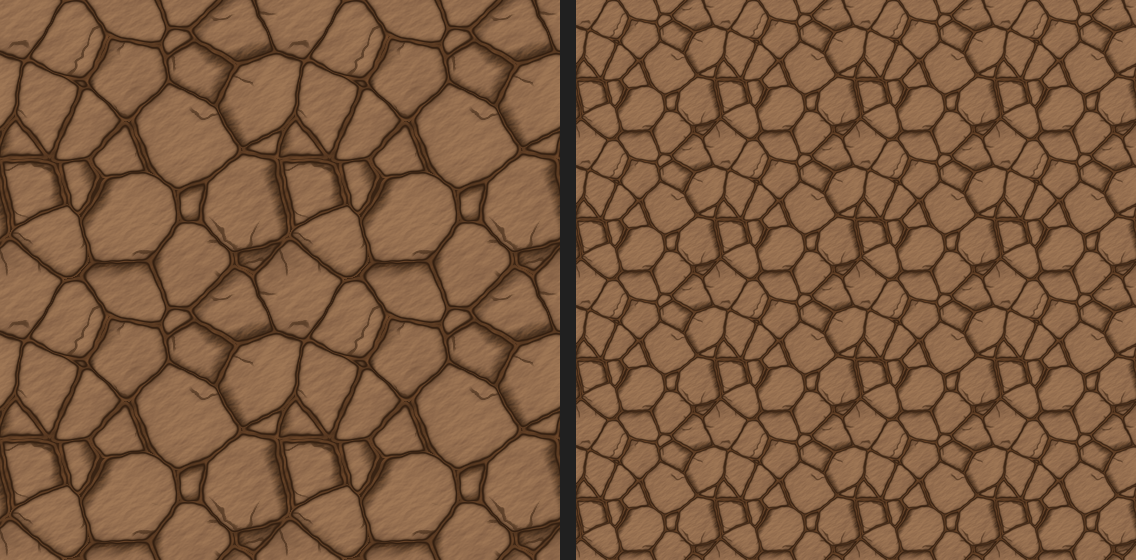
Left: one tile. Right: repeated 2 by 2.
Give the GLSL for this texture, as a WebGL 1 fragment shader.

```glsl
precision highp float;
uniform vec2 u_resolution;

const float REPEATS = 2.0;        // tiles across and down
const float GRID = 5.0;           // plate sites per tile side
const float SIZE_SPREAD = 0.85;   // difference between large and small plates
const float CRACK_MIN = 0.0065;   // half widths, in tiles
const float CRACK_EXTRA = 0.012;
const float CORNER = 190.0;       // higher gives sharper plate corners
const float BEVEL_WIDTH = 0.055;
const float HAIRLINE = 0.016;
const vec2 LIGHT_STEP = vec2(-0.003, 0.005);
const vec3 CLAY_LIGHT = vec3(0.61, 0.455, 0.325);
const vec3 CLAY_MID = vec3(0.54, 0.395, 0.285);
const vec3 CLAY_DARK = vec3(0.45, 0.325, 0.23);
const vec3 CRACK_FLOOR = vec3(0.37, 0.24, 0.14);
const vec3 SHADOW = vec3(0.27, 0.175, 0.10);
const vec3 DEEP = vec3(0.19, 0.115, 0.06);

vec2 wrap(vec2 cell, float period) {
  return floor(mod(cell + 0.5, period));
}

vec2 hash2(vec2 c) {
  vec2 k = vec2(dot(c, vec2(127.1, 311.7)), dot(c, vec2(269.5, 183.3)));
  return fract(sin(k + 3.7) * 43758.5);
}

float corner(vec2 cell, vec2 offset, float period) {
  float angle = 6.2832 * hash2(wrap(cell, period)).x;
  return dot(vec2(cos(angle), sin(angle)), offset);
}

// Gradient noise that wraps after a whole number of cells
float noise(vec2 p, float period) {
  vec2 i = floor(p), f = p - i;
  vec2 u = f * f * f * (f * (f * 6.0 - 15.0) + 10.0);
  vec2 e = vec2(1.0, 0.0);
  float low = mix(corner(i, f, period), corner(i + e, f - e, period), u.x);
  float high = mix(corner(i + e.yx, f - e.yx, period), corner(i + 1.0, f - 1.0, period), u.x);
  return mix(low, high, u.y);
}

float fbm(vec2 p, float period) {
  float sum = 0.0, amp = 0.5;
  for (int k = 0; k < 4; k++) {
    sum += amp * noise(p * period, period);
    period *= 2.0;
    amp *= 0.55;
  }
  return sum;
}

// Grain stretched along a diagonal; the integer shear keeps it periodic
float grain(vec2 p) {
  return fbm(vec2(p.x, 2.0 * p.y - p.x), 12.0);
}

// Site position in xy, weight hash in z
vec3 site(vec2 cell) {
  vec2 id = wrap(cell, GRID);
  return vec3(cell + 0.06 + 0.88 * hash2(id), hash2(id + 17.0).x);
}

float power(vec2 p, vec3 s) {
  vec2 d = s.xy - p;
  return dot(d, d) - SIZE_SPREAD * s.z;
}

// Weighted cells: x crack distance (negative inside), y bevel shade, z plate hash
vec3 plates(vec2 p, float wear) {
  vec2 base = floor(p);
  vec3 own = vec3(0.0);
  float best = 1e3;
  for (int y = -2; y <= 2; y++)
    for (int x = -2; x <= 2; x++) {
      vec3 s = site(base + vec2(x, y));
      float d = power(p, s);
      if (d < best) { best = d; own = s; }
    }
  float sum = 1e-6, bevel = 0.0;
  for (int y = -2; y <= 2; y++)
    for (int x = -2; x <= 2; x++) {
      vec3 s = site(base + vec2(x, y));
      float gap = distance(s.xy, own.xy);
      if (gap > 0.001) {
        float edge = (power(p, s) - best) / (2.0 * gap * GRID);
        float pairHash = fract((s.z + own.z) * 9.7);
        float sideHash = fract(s.z * 13.7 + own.z * 7.3);
        float halfWidth = CRACK_MIN + CRACK_EXTRA * pow(pairHash, 4.0);
        float d = edge - halfWidth * (1.0 + 0.5 * wear);
        sum += exp(-CORNER * d);
        float reach = BEVEL_WIDTH * (0.8 + 0.8 * wear);
        float slope = 1.0 - smoothstep(0.0, reach, d);
        bevel = max(bevel, slope * smoothstep(0.74, 0.9, sideHash));
      }
    }
  return vec3(-log(sum) / CORNER, bevel, own.z);
}

void main() {
  vec2 p = gl_FragCoord.xy / u_resolution * REPEATS;
  float soft = REPEATS / u_resolution.y;

  // Bent and chipped plate outlines
  vec2 bend = vec2(noise(p * 6.0, 6.0), noise(p * 6.0 + 2.5, 6.0));
  vec2 chip = vec2(noise(p * 28.0, 28.0), noise(p * 28.0 + 9.4, 28.0));
  float wear = noise(p * 9.0 + 4.3, 9.0);
  vec3 plate = plates((p + 0.02 * bend + 0.006 * chip) * GRID, wear);
  float d = plate.x;

  // Clay surface with blotches and embossed grain
  float rough = grain(p);
  float relief = rough - grain(p + LIGHT_STEP);
  float blotch = fbm(p + 0.37, 4.0);
  vec3 color = mix(CLAY_MID, CLAY_LIGHT, clamp(0.62 + 1.1 * blotch + 3.0 * relief, -0.5, 1.2));
  color = mix(color, CLAY_DARK, 0.55 * smoothstep(0.12, 0.45, -blotch));

  // Hairlines, shifted per plate so that they end at the cracks
  vec2 shift = vec2(plate.z, fract(plate.z * 5.3)) * 4.0;
  float path = noise((p + 0.022 * bend + 0.012 * chip) * 4.0 + shift, 4.0) + 0.05 * rough;
  float patchy = smoothstep(0.0, 0.12, noise(p * 5.0 + shift.yx, 5.0));
  float hairline = 1.0 - smoothstep(HAIRLINE * 0.5, HAIRLINE + 2.0 * soft, abs(path));
  float flank = smoothstep(-0.01, 0.01, path) * (1.0 - smoothstep(0.0, 0.10, path));
  color = mix(color, CLAY_DARK, 0.45 * flank * patchy);
  color = mix(color, SHADOW, 0.65 * hairline * patchy);

  // Sloping flanks and soft shade beside the cracks
  color = mix(color, SHADOW * (1.0 + 2.0 * relief), 0.8 * plate.y);
  color = mix(color, SHADOW, 0.75 * exp(-max(d, 0.0) / 0.006));

  // Crack: dark rim, brown ledge, deep slit in the widest ones
  float ledge = smoothstep(0.002, 0.008, -d) * (1.0 - 0.8 * smoothstep(0.011, 0.016, -d));
  vec3 crack = mix(DEEP, CRACK_FLOOR * (1.0 + 0.5 * rough), ledge);
  color = mix(crack, color, smoothstep(-soft, soft, d));

  gl_FragColor = vec4(color, 1.0);
}
```
